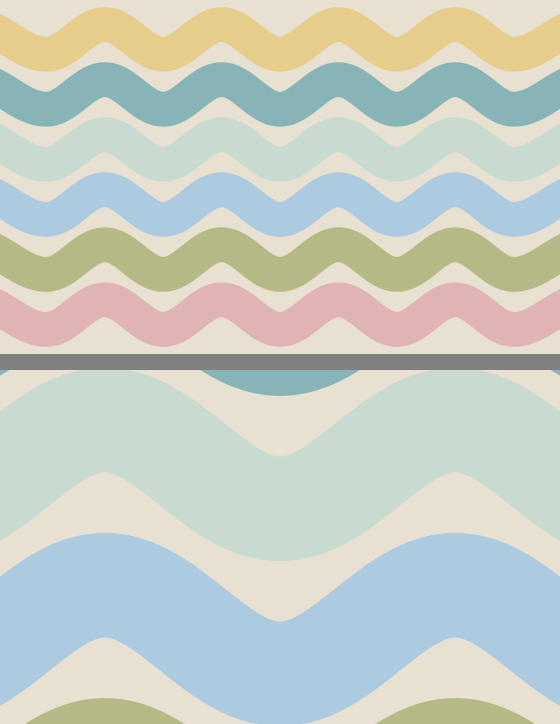
Top, the full canvas; bottom, a detail of the centre.
Give the GLSL for this pattern, as a WebGL 2 fragment shader.

```glsl
#version 300 es
precision highp float;

uniform vec2 u_resolution;
out vec4 fragColor;

// Lengths are fractions of the canvas width
const float PI = 3.14159265;
const int   ROWS = 6;
const float ROW_SPACING = 0.0983;
const float PERIOD = 0.2086;
const float AMPLITUDE = 0.0264;
const float HALF_WIDTH = 0.0311;
const float EDGE_START = 2.0 * PERIOD;  // outermost troughs, from the centre
const float EDGE_HALF_PERIOD = 0.1315;  // longer half wave at both sides
const int   SEGMENTS = 32;
const float SEARCH_RADIUS = 0.036;

const vec3 CREAM = vec3(0.910, 0.878, 0.820);
const vec3 BAND_COLORS[ROWS] = vec3[ROWS](
    vec3(0.902, 0.804, 0.545),  // yellow
    vec3(0.529, 0.710, 0.718),  // teal
    vec3(0.788, 0.859, 0.816),  // mint
    vec3(0.675, 0.792, 0.878),  // blue
    vec3(0.706, 0.725, 0.525),  // olive
    vec3(0.878, 0.706, 0.710)   // pink
);

// Height of the centre line, mirrored about the middle trough
float waveHeight(float x) {
    float s = abs(x);
    float phase = 2.0 * PI * min(s, EDGE_START) / PERIOD
                + PI * max(s - EDGE_START, 0.0) / EDGE_HALF_PERIOD;
    return -AMPLITUDE * cos(phase);
}

float segmentDistance(vec2 p, vec2 a, vec2 b) {
    vec2 ab = b - a;
    float t = clamp(dot(p - a, ab) / dot(ab, ab), 0.0, 1.0);
    return length(p - a - t * ab);
}

// True distance to the centre line, so the band keeps an even width
float waveDistance(vec2 p) {
    float stepX = 2.0 * SEARCH_RADIUS / float(SEGMENTS);
    float x = p.x - SEARCH_RADIUS;
    vec2 a = vec2(x, waveHeight(x));
    float d = 1.0;
    for (int i = 0; i < SEGMENTS; i++) {
        x += stepX;
        vec2 b = vec2(x, waveHeight(x));
        d = min(d, segmentDistance(p, a, b));
        a = b;
    }
    return d;
}

void main() {
    float pixel = 1.0 / u_resolution.x;
    vec2 p = (gl_FragCoord.xy - 0.5 * u_resolution) * pixel;

    // Nearest row, counted from the top
    float middleRow = 0.5 * float(ROWS - 1);
    float row = middleRow - (p.y - waveHeight(p.x)) / ROW_SPACING;
    row = clamp(floor(row + 0.5), 0.0, float(ROWS - 1));
    p.y -= (middleRow - row) * ROW_SPACING;

    // Band over the ground, with a smooth edge
    float edge = waveDistance(p) - HALF_WIDTH;
    float coverage = 1.0 - smoothstep(-0.7 * pixel, 0.7 * pixel, edge);
    fragColor = vec4(mix(CREAM, BAND_COLORS[int(row)], coverage), 1.0);
}
```
